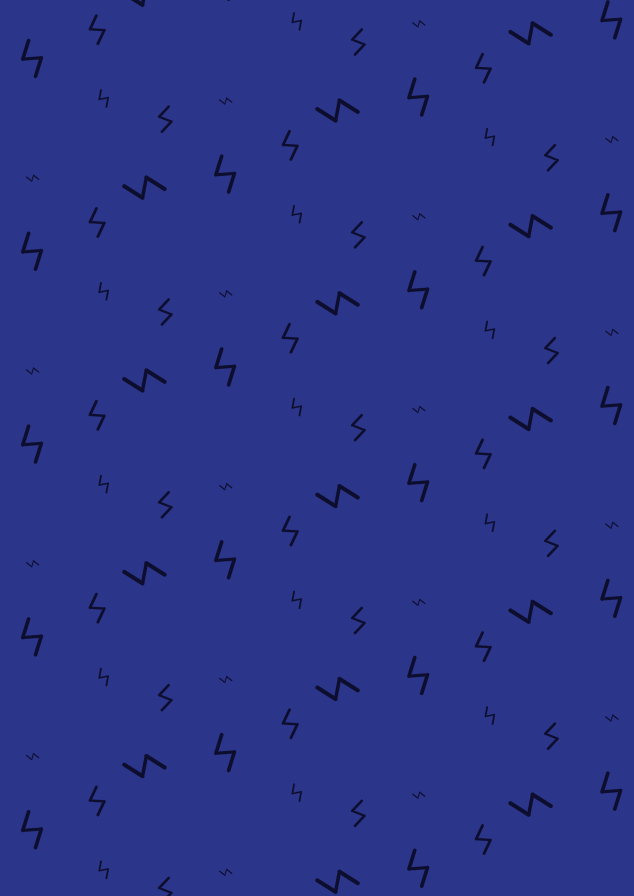
This pattern is drawn by a Shadertoy shader. Its source:

```glsl
// Small dark zigzag bolts of six sizes scattered on blue, in columns that step upwards.

const vec3 GROUND = vec3(0.170, 0.210, 0.540);
const vec3 INK = vec3(0.050, 0.050, 0.180);

const vec2 TILE = vec2(0.2155, 0.2152); // repeat size, in canvas heights
const float COLUMN_STEP = 0.4;          // rise of each next column, in tiles
const float ARM_RADIUS = 0.100;         // half stroke widths, relative to bolt size
const float BAR_RADIUS = 0.086;
const vec2 TIP = vec2(1.0, 0.0);        // bolt of unit size, symmetric about its centre
const vec2 KNEE = vec2(0.060, -0.506);

// Bolts in one tile: centre x, centre y (downwards), size, angle in degrees
const int BOLT_COUNT = 6;
const vec4 BOLTS[BOLT_COUNT] = vec4[](
    vec4(0.166, 0.303, 0.0943, 259.0),
    vec4(0.748, 0.973, 0.1048, 184.0),
    vec4(0.503, 0.154, 0.0727, 267.0),
    vec4(0.537, 0.511, 0.0456, 252.0),
    vec4(0.856, 0.618, 0.0670, 285.0),
    vec4(0.169, 0.924, 0.0314, 190.0)
);

float segmentDistance(vec2 p, vec2 a, vec2 b) {
    vec2 pa = p - a, ba = b - a;
    return length(pa - ba * clamp(dot(pa, ba) / dot(ba, ba), 0.0, 1.0));
}

// Two parallel arms joined by a slightly thinner bar
float boltDistance(vec2 p) {
    float arms = min(segmentDistance(p, TIP, KNEE), segmentDistance(-p, TIP, KNEE));
    float bar = segmentDistance(p, KNEE, -KNEE);
    return min(arms - ARM_RADIUS, bar - BAR_RADIUS);
}

// Offset from the nearest repeat of a point on the stepped lattice
vec2 latticeOffset(vec2 p) {
    float column = floor(p.x + 0.5);
    p += vec2(-column, COLUMN_STEP * column);
    p.y -= floor(p.y + 0.5);
    return p;
}

vec2 rotate(vec2 p, float angle) {
    float c = cos(angle), s = sin(angle);
    return vec2(c * p.x - s * p.y, s * p.x + c * p.y);
}

void mainImage(out vec4 fragColor, in vec2 fragCoord) {
    // Tile coordinates measured from the top left
    vec2 canvas = vec2(fragCoord.x, iResolution.y - fragCoord.y) / iResolution.y;
    vec2 p = canvas / TILE;
    float pixel = 1.0 / (iResolution.y * TILE.y);

    // Nearest stroke of all bolts
    float d = 1.0;
    for (int i = 0; i < BOLT_COUNT; i++) {
        vec4 bolt = BOLTS[i];
        vec2 local = rotate(latticeOffset(p - bolt.xy), -radians(bolt.w)) / bolt.z;
        d = min(d, boltDistance(local) * bolt.z);
    }

    float coverage = 1.0 - smoothstep(-0.7 * pixel, 0.7 * pixel, d);
    fragColor = vec4(mix(GROUND, INK, coverage), 1.0);
}
```
